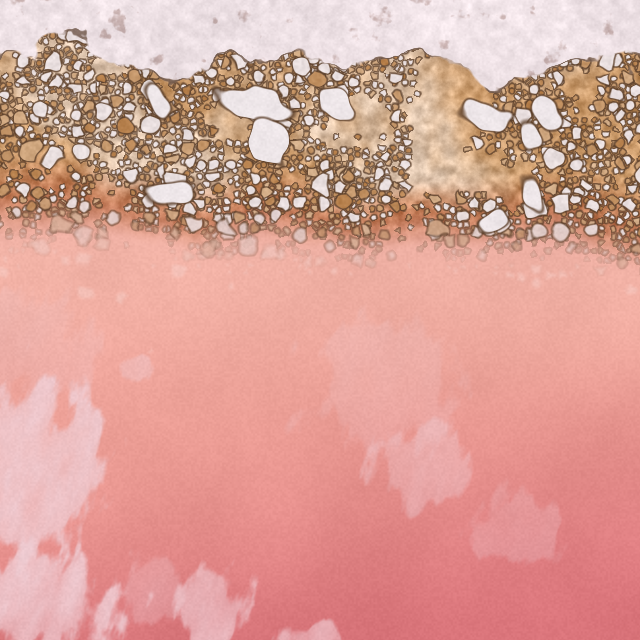
A three.js fragment shader for this texture:

```glsl
// Aerial shore: a pale salt crust, a band of outlined gravel and pink water with reflections.
// Stones are inset Voronoi cells at three scales, faded by their depth below the shoreline;
// the crust, water and reflections are shaped by value noise.
varying vec2 vUv;

float hash(vec2 p) {
  vec3 q = fract(p.xyx * vec3(0.1031, 0.103, 0.0973));
  q += dot(q, q.yzx + 33.33);
  return fract((q.x + q.y) * q.z);
}

vec2 hash2(vec2 p) { return vec2(hash(p), hash(p + 57.3)); }

float noise(vec2 p) {
  vec2 i = floor(p), f = fract(p);
  f = f * f * (3.0 - 2.0 * f);
  return mix(mix(hash(i), hash(i + vec2(1, 0)), f.x),
             mix(hash(i + vec2(0, 1)), hash(i + vec2(1, 1)), f.x), f.y);
}

float fbm(vec2 p) {
  float sum = 0.0, amp = 0.53;
  for (int i = 0; i < 4; i++) {
    sum += amp * noise(p);
    p = mat2(1.6, 1.2, -1.2, 1.6) * p + 7.1;
    amp *= 0.5;
  }
  return sum;
}

float bump(float x, float width) { return exp(-x * x / (width * width)); }

float shoreline(float x) { return 0.672 - 0.04 * x + 0.025 * (noise(vec2(x * 9.0, 3.0)) - 0.5); }

// Signed distance inside a rounded cell, its random seed and its centre.
vec4 cell(vec2 p) {
  vec2 base = floor(p), home = base, nearest = vec2(0.0);
  float best = 9.0, border = 9.0;
  for (int j = -1; j <= 1; j++) for (int i = -1; i <= 1; i++) {
    vec2 id = base + vec2(i, j), to = id + 0.1 + 0.8 * hash2(id) - p;
    if (dot(to, to) < best) { best = dot(to, to); nearest = to; home = id; }
  }
  for (int j = -2; j <= 2; j++) for (int i = -2; i <= 2; i++) {
    vec2 id = home + vec2(i, j), to = id + 0.1 + 0.8 * hash2(id) - p, gap = to - nearest;
    if (dot(gap, gap) > 0.0001) border = min(border, dot(0.5 * (to + nearest), normalize(gap)));
  }
  float seed = hash(home + 19.7);
  float inside = min(border - 0.05 - 0.12 * seed, 0.32 + 0.25 * seed - sqrt(best));
  return vec4(inside, seed, p + nearest);
}

void paintStone(inout vec3 col, float d, vec3 tint, float soft, float rim, float alpha) {
  col = mix(col, vec3(0.36, 0.25, 0.17), rim * smoothstep(-0.0035, 0.0, d));
  col = mix(col, tint, alpha * smoothstep(-0.3 * soft, soft, d));
}

// One scatter of pebbles; cover is their density and reach how far they go under water.
void pebbles(inout vec3 col, vec2 uv, float freq, float cover, float white, float reach) {
  vec2 warp = 0.18 * vec2(noise(uv * freq * 2.5), noise(uv * freq * 2.5 + 40.0));
  vec4 c = cell(uv * freq + warp + freq);
  vec2 centre = c.zw / freq - 1.0;
  float depth = shoreline(centre.x) - centre.y;
  float sunk = smoothstep(-0.03, 0.07, depth);
  float density = cover * (1.0 - smoothstep(-0.02, reach, depth)) * smoothstep(0.22, 0.48, fbm(centre * 11.0));
  float shown = step(hash(c.zw * 3.1), density);
  float pale = step(hash(vec2(c.y * 91.0, freq)), white);
  vec3 tint = mix(mix(vec3(0.74, 0.52, 0.31), vec3(0.88, 0.74, 0.60), c.y), vec3(0.95, 0.91, 0.91), pale);
  tint = mix(tint, vec3(0.965, 0.79, 0.76), sunk) - 0.07 * (1.0 - sunk) * noise(uv * 190.0);
  paintStone(col, c.x / freq, tint, mix(0.002, 0.007, sunk), shown * 0.85 * (1.0 - sunk), shown * (1.0 - 0.4 * sunk));
}

// A large angular stone of half-size r turned by an angle.
void slab(inout vec3 col, vec2 uv, vec2 centre, vec2 r, float angle) {
  vec2 p = uv - centre;
  p = vec2(cos(angle) * p.x + sin(angle) * p.y, cos(angle) * p.y - sin(angle) * p.x);
  vec2 q = abs(p + vec2(0.2 * p.y, 0.0)) / r;
  float k = pow(q.x * q.x * q.x + q.y * q.y * q.y, 0.333) + 0.6 * (noise(uv * 45.0) - 0.5);
  vec3 tint = vec3(0.96, 0.93, 0.94) - 0.06 * fbm(uv * 90.0);
  paintStone(col, (1.0 - k) * min(r.x, r.y), tint, 0.002, 0.8, 1.0);
}

// Ragged, slanted reflection on the water.
void reflection(inout vec3 col, vec2 uv, vec2 centre, vec2 r, float strength) {
  float ragged = fbm(vec2((uv.x - 0.25 * uv.y) * 32.0, uv.y * 15.0)) - 0.5;
  float e = 1.0 - length((uv - centre) / r) + 1.3 * ragged;
  col = mix(col, vec3(0.935, 0.80, 0.825), strength * smoothstep(0.0, 0.28, e) * (0.8 + 0.6 * ragged));
}

void main() {
  vec2 uv = vUv;
  float cloud = fbm(uv * 7.0), fine = fbm(uv * 75.0);

  // Water deepens toward the lower right.
  float t = (0.64 - uv.y) / 0.64;
  vec3 water = mix(vec3(0.945, 0.70, 0.65), vec3(0.925, 0.62, 0.585), smoothstep(0.0, 0.55, t));
  water = mix(water, vec3(0.85, 0.45, 0.475), smoothstep(0.35, 1.12, t + 0.25 * (uv.x - 0.5)));
  water += 0.07 * (cloud - 0.5);
  reflection(water, uv, vec2(0.03, 0.27), vec2(0.15, 0.14), 0.9);
  reflection(water, uv, vec2(0.05, 0.05), vec2(0.14, 0.10), 0.95);
  reflection(water, uv, vec2(0.33, 0.05), vec2(0.06, 0.08), 0.75);
  reflection(water, uv, vec2(0.24, 0.08), vec2(0.05, 0.07), 0.35);
  reflection(water, uv, vec2(0.50, 0.0), vec2(0.06, 0.03), 0.7);
  reflection(water, uv, vec2(0.66, 0.27), vec2(0.085, 0.07), 0.45);
  reflection(water, uv, vec2(0.80, 0.18), vec2(0.08, 0.06), 0.3);
  reflection(water, uv, vec2(0.60, 0.40), vec2(0.13, 0.11), 0.25);
  reflection(water, uv, vec2(0.21, 0.425), vec2(0.03, 0.025), 0.5);
  reflection(water, uv, vec2(0.03, 0.46), vec2(0.14, 0.10), 0.25);

  // Sandy bed, rusty where it meets the water.
  float height = uv.y - shoreline(uv.x) + 0.05 * (cloud - 0.5);
  vec3 sand = mix(vec3(0.79, 0.60, 0.41), vec3(0.89, 0.79, 0.70), smoothstep(0.35, 0.68, cloud + 0.4 * (height - 0.12)));
  sand = mix(vec3(0.76, 0.47, 0.33), sand, smoothstep(0.0, 0.09, height)) + 0.4 * (fine - 0.5);
  vec3 col = mix(water, sand, smoothstep(-0.045, 0.025, height));

  pebbles(col, uv, 88.0, 0.85, 0.35, 0.10);
  pebbles(col, uv, 46.0, 0.50, 0.55, 0.16);
  pebbles(col, uv, 27.0, 0.20, 0.75, 0.24);

  slab(col, uv, vec2(0.395, 0.838), vec2(0.053, 0.022), -0.1);
  slab(col, uv, vec2(0.420, 0.778), vec2(0.029, 0.030), -0.3);
  slab(col, uv, vec2(0.522, 0.838), vec2(0.024, 0.026), 0.0);
  slab(col, uv, vec2(0.762, 0.818), vec2(0.037, 0.018), -0.2);
  slab(col, uv, vec2(0.857, 0.820), vec2(0.021, 0.026), 0.2);
  slab(col, uv, vec2(0.828, 0.790), vec2(0.016, 0.021), 0.1);
  slab(col, uv, vec2(0.831, 0.699), vec2(0.016, 0.026), 0.0);
  slab(col, uv, vec2(0.771, 0.655), vec2(0.022, 0.013), 0.5);
  slab(col, uv, vec2(0.248, 0.840), vec2(0.030, 0.015), -0.9);
  slab(col, uv, vec2(0.267, 0.698), vec2(0.037, 0.017), 0.1);

  // Salt crust with a cracked, wandering edge.
  float edge = 0.91 - 0.045 * bump(uv.x - 0.27, 0.06) - 0.04 * bump(uv.x - 0.80, 0.09) + 0.035 * bump(uv.x - 0.1, 0.05);
  float above = uv.y - edge + 0.09 * (fbm(uv * 17.0 + 5.0) - 0.5);
  vec3 salt = vec3(0.935, 0.885, 0.90) + 0.13 * (fine - 0.5) + 0.07 * (cloud - 0.5);
  salt -= vec3(0.16, 0.20, 0.22) * smoothstep(0.68, 0.82, fbm(uv * 42.0));
  col = mix(col, salt, smoothstep(-0.004, 0.004, above));
  col = mix(col, vec3(0.40, 0.30, 0.24), 0.75 * (1.0 - smoothstep(0.0008, 0.003, abs(above))) * smoothstep(0.3, 0.6, noise(uv * 23.0)));

  col += 0.035 * (noise(uv * 330.0) - 0.5);
  gl_FragColor = vec4(clamp(col, 0.0, 1.0), 1.0);
}
```
